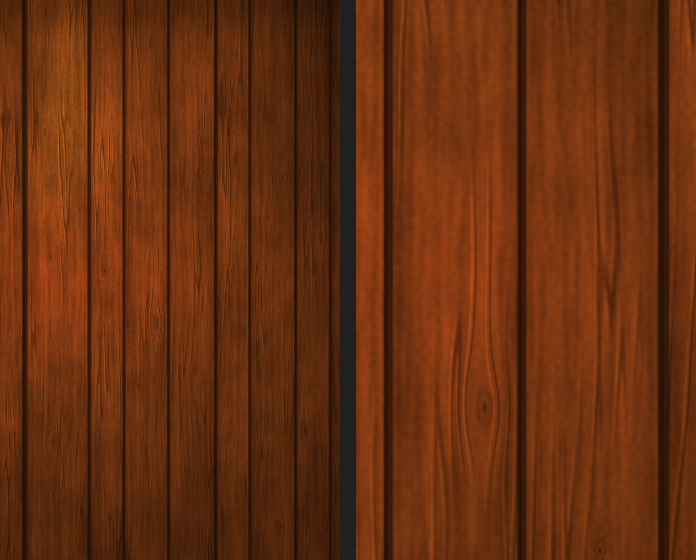
Left: the whole. Right: its middle third, enlarged.
Write a Shadertoy shader that draws this texture.

```glsl
const float seams[10] = float[10](-0.05, 0.073, 0.263, 0.365, 0.496, 0.635, 0.735, 0.870, 0.972, 1.08);

float hash(float n) { return fract(sin(n * 91.37) * 4375.85); }

vec2 gradientAt(vec2 cell) {
    float a = 6.2832 * fract(sin(dot(cell, vec2(127.1, 311.7))) * 4358.5);
    return vec2(cos(a), sin(a));
}

float noise(vec2 p) {
    vec2 i = floor(p), f = fract(p);
    vec2 w = f * f * f * (f * (f * 6.0 - 15.0) + 10.0);
    vec2 e = vec2(0, 1);
    float low = mix(dot(gradientAt(i), f), dot(gradientAt(i + e.yx), f - e.yx), w.x);
    float high = mix(dot(gradientAt(i + e), f - e), dot(gradientAt(i + e.yy), f - e.yy), w.x);
    return 1.4 * mix(low, high, w.y);
}

float fbm(vec2 p) {
    float sum = 0.0, amp = 0.5;
    for (int i = 0; i < 4; i++) {
        sum += amp * noise(p);
        p = p * 2.03 + 17.3;
        amp *= 0.5;
    }
    return sum;
}

// Thin dark fissures that come and go along the grain
float crack(vec2 p) {
    float ridge = abs(noise(p * vec2(85.0, 3.2)) + 0.3 * noise(p * vec2(150.0, 9.0)));
    return (1.0 - smoothstep(0.0, 0.13, ridge)) * smoothstep(-0.25, 0.45, noise(p * vec2(30.0, 5.0) + 31.0));
}

void mainImage(out vec4 fragColor, in vec2 fragCoord) {
    vec2 uv = fragCoord / iResolution.xy;
    float px = 1.0 / iResolution.x;

    // Find the plank and the nearest seam
    int plank = 0;
    float seamDist = 1.0, seamSide = 1.0, seamWidth = 0.005;
    for (int i = 0; i < 10; i++) {
        float d = uv.x - seams[i];
        if (d > 0.0) plank = i;
        if (abs(d) < seamDist) {
            seamDist = abs(d);
            seamSide = sign(d);
            seamWidth = i == 1 ? 0.0075 : mix(0.0036, 0.0054, hash(float(i) + 3.0));
        }
    }
    float id = float(plank);
    float left = seams[plank], right = seams[min(plank + 1, 9)];

    // Knots push the grain aside
    vec2 p = vec2(uv.x * 0.605, uv.y);
    vec2 grain = p + vec2(0.004 * noise(vec2(p.x * 9.0, p.y * 5.0 + id * 7.0)), 0.0);
    float knots = 0.0;
    for (int k = 0; k < 3; k++) {
        float seed = id * 5.7 + float(k) * 1.9;
        vec2 centre = vec2(0.605 * mix(left, right, 0.25 + 0.5 * hash(seed)), (float(k) + hash(seed + 40.0)) / 3.0);
        vec2 d = (p - centre) * vec2(1.0, 0.42);
        float size = mix(0.003, 0.007, hash(seed + 80.0));
        float r = length(d) / size;
        grain.x -= 0.85 * d.x * exp(-r * r * 0.3);
        knots += exp(-r * r * 2.5) * (0.6 + 0.4 * cos(r * 9.0));
    }
    grain += vec2(id * 3.17, id * 5.3);

    // Long fibres, fine pores, fissures with a lit edge, and stains
    float fibre = 0.5 * noise(grain * vec2(165.0, 3.5)) + 0.35 * noise(grain * vec2(80.0, 1.8));
    float pores = noise(grain * vec2(240.0, 26.0)) + 0.7 * noise(p * vec2(250.0, 210.0));
    float fissure = crack(grain);
    float litEdge = max(crack(grain + vec2(0.0022, 0.001)) - fissure, 0.0);
    float stain = fbm(p * vec2(11.0, 5.0) + id * 2.3);
    float mottle = fbm(p * vec2(26.0, 18.0) + 9.0);

    // Warm light from the left, fading to the right and the corners
    vec2 lampOffset = (uv - vec2(0.2, 0.6)) / vec2(0.5, 0.42);
    float lamp = exp(-dot(lampOffset, lampOffset));
    float light = 0.355 + 0.18 * lamp;
    light *= 1.0 - 0.3 * smoothstep(0.6, 1.1, uv.x) * smoothstep(0.45, 1.0, uv.y);
    light *= 1.0 - 0.17 * smoothstep(0.35, 0.0, uv.y) - 0.14 * smoothstep(0.85, 1.0, uv.x);
    light *= 1.0 - 0.2 * smoothstep(0.92, 1.0, uv.y);

    float tone = light * (0.98 + 0.08 * hash(id + 11.0));
    tone *= 1.0 + 0.25 * fibre + 0.11 * pores + 0.28 * stain + 0.14 * mottle;
    tone *= (1.0 - 0.27 * fissure) * (1.0 - 0.4 * min(knots, 1.0));
    tone += litEdge * (0.02 + 0.13 * lamp);

    // Brown varnish, redder across the middle and golden at upper left
    vec3 varnish = vec3(1.0, 0.46, 0.145);
    float redBand = exp(-pow((uv.y - 0.5) / 0.13, 2.0)) * smoothstep(0.85, 0.2, uv.x);
    float gold = exp(-pow((uv.x - 0.19) / 0.08, 2.0) - pow((uv.y - 0.83) / 0.2, 2.0));
    varnish = mix(varnish, vec3(1.05, 0.41, 0.13), redBand * (0.6 + 0.5 * stain));
    varnish = mix(varnish, vec3(1.2, 0.64, 0.18), 0.6 * gold);
    vec3 color = tone * varnish;

    // Seams: soft shadow, lit rim and dark groove
    color *= 1.0 - 0.2 * exp(-max(seamDist - seamWidth, 0.0) / 0.007);
    float rim = exp(-pow((seamDist - seamWidth - 0.003) / 0.002, 2.0));
    color += rim * varnish * light * (seamSide < 0.0 ? 0.18 : 0.08) * (0.7 + fibre);
    float groove = 1.0 - smoothstep(seamWidth - px, seamWidth + px, seamDist);
    vec3 grooveColor = vec3(0.14, 0.06, 0.022) * (0.5 + 1.6 * light) * (seamSide > 0.0 ? 1.2 : 0.85);
    color = mix(color, grooveColor, groove * 0.9);

    fragColor = vec4(clamp(color, 0.0, 1.0), 1.0);
}
```
